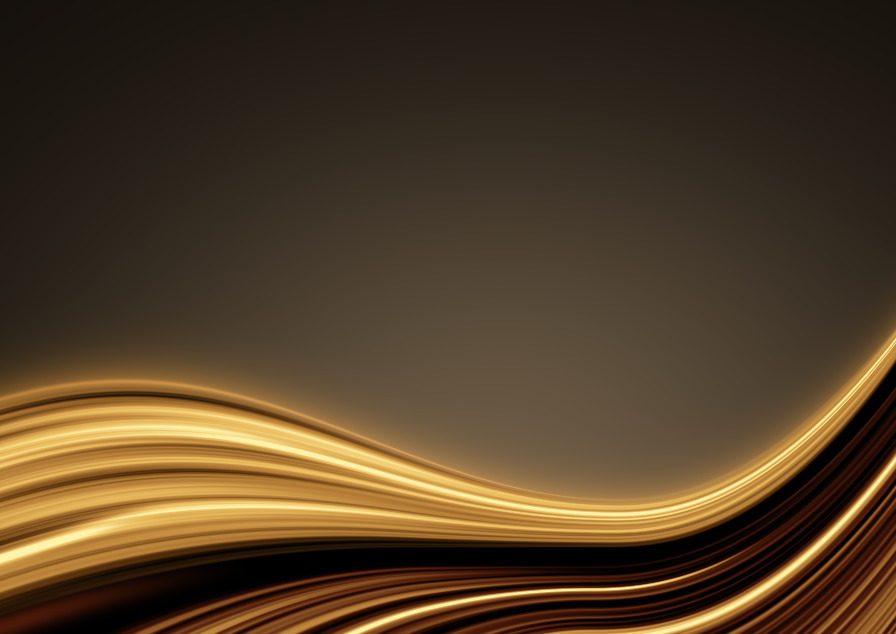
Write a Shadertoy shader that draws this background.

```glsl
// Golden light trails sweeping under a warm, dim backdrop.
// Each bundle has its own cross coordinate between two smooth curves;
// stretched gradient noise and a few soft strands light it through a gold ramp.

#define GLOW_CENTER vec2(0.56, 0.26)
#define GLOW_FALLOFF 3.15
#define HALO_HEIGHT 0.032
#define MAIN_FREQ 9.0
#define LOWER_FREQ 11.0
#define STREAK_CONTRAST 0.62

const vec3 BACK_DARK = vec3(0.065, 0.050, 0.035);
const vec3 BACK_WARM = vec3(0.410, 0.345, 0.265);
const vec3 HALO = vec3(0.46, 0.29, 0.07);
const vec3 BRONZE = vec3(0.36, 0.20, 0.05);
const vec3 EMBER = vec3(0.30, 0.10, 0.03);
const vec3 GOLD = vec3(0.74, 0.52, 0.23);
const vec3 PALE_GOLD = vec3(0.92, 0.74, 0.37);
const vec3 CREAM = vec3(1.00, 0.95, 0.67);

vec2 hashGradient(vec2 cell) {
    vec3 h = fract(cell.xyx * vec3(0.1031, 0.1030, 0.0973));
    h += dot(h, h.yzx + 33.33);
    return fract((h.xx + h.yz) * h.zy) * 2.0 - 1.0;
}

float gradientNoise(vec2 p) {
    vec2 i = floor(p), f = fract(p);
    vec2 u = f * f * f * (f * (f * 6.0 - 15.0) + 10.0);
    vec2 e = vec2(0.0, 1.0);
    float low = mix(dot(hashGradient(i), f),
                    dot(hashGradient(i + e.yx), f - e.yx), u.x);
    float high = mix(dot(hashGradient(i + e.xy), f - e.xy),
                     dot(hashGradient(i + e.yy), f - e.yy), u.x);
    return mix(low, high, u.y);
}

// Fine lines along x; octaves too thin for the canvas fade out.
float streaks(float x, float across, float freq) {
    float footprint = fwidth(across), sum = 0.0, amp = 1.0;
    for (int i = 0; i < 4; i++) {
        float visible = 1.0 - smoothstep(0.25, 0.8, freq * footprint);
        vec2 q = vec2(x * 1.3 + 7.3 * float(i), across * freq + 19.7);
        sum += amp * visible * gradientNoise(q);
        freq *= 2.1;
        amp *= 0.78;
    }
    return sum;
}

float strand(float across, float center, float width) {
    float d = (across - center) / width;
    return exp(-d * d);
}

// Flat middle, sagging to the left and lifting to the right.
float sweep(float x, float crest, float sag, float sagStart, float lift, float liftStart) {
    float left = max(sagStart - x, 0.0);
    float right = max(x - liftStart, 0.0);
    return crest - sag * left * left + lift * pow(right, 2.22);
}

float upperEdge(float x) {
    float wave = 0.305 + 0.0935 * cos(3.14159 * (x - 0.14) / 0.55);
    return wave + 2.34 * pow(max(x - 0.69, 0.0), 2.3);
}

vec3 goldRamp(float light, vec3 shade) {
    vec3 c = shade * smoothstep(0.0, 0.3, light);
    c = mix(c, GOLD, smoothstep(0.22, 0.56, light));
    c = mix(c, PALE_GOLD, smoothstep(0.52, 0.80, light));
    return mix(c, CREAM, smoothstep(0.76, 1.05, light));
}

vec3 mainBundle(float x, float v) {
    float light = mix(0.53, 0.46, smoothstep(0.40, 0.65, v));
    light += STREAK_CONTRAST * streaks(x, v, MAIN_FREQ);
    light += 0.20 * strand(v, 0.10, 0.035);
    light += 0.48 * strand(v, 0.25 + 0.06 * smoothstep(0.2, 0.5, x), 0.038);
    light += 0.34 * strand(v, 0.415, 0.022);
    light += 0.45 * strand(v, 0.745 - 0.07 * smoothstep(0.0, 0.2, x), 0.035)
           * (1.0 - smoothstep(0.15, 0.6, x));
    light += 0.10 * smoothstep(0.5, 0.75, x);
    light *= 1.0 - 0.7 * smoothstep(0.78, 1.0, v);
    return goldRamp(light, BRONZE);
}

vec3 lowerBundle(float x, float w) {
    float fine = streaks(x + 4.0, w, LOWER_FREQ);
    float inside = smoothstep(-0.02, 0.03, w);
    float density = mix(0.24, 0.10, smoothstep(0.45, 0.85, x));
    density += 0.22 * strand(w, 0.08, 0.055) * (1.0 - smoothstep(0.4, 0.7, x));
    density += 0.20 * smoothstep(1.2, 1.45, w);
    float light = max(density + 0.5 * fine, 0.0) * inside;
    light += 0.85 * strand(w, 0.33, 0.022) * (1.0 - smoothstep(0.68, 0.88, x));
    light += (0.80 + 0.4 * fine) * strand(w, 1.0, 0.115);
    return goldRamp(light, EMBER);
}

void mainImage(out vec4 fragColor, in vec2 fragCoord) {
    vec2 p = fragCoord / iResolution.xy;
    float top = upperEdge(p.x);
    float bottom = sweep(p.x, 0.137, 0.53, 0.45, 3.65, 0.68);
    float v = (top - p.y) / (top - bottom);

    // Backdrop and the halo over the crest
    vec2 offset = (p - GLOW_CENTER) * vec2(1.1, 1.0);
    vec3 color = mix(BACK_DARK, BACK_WARM, exp(-GLOW_FALLOFF * dot(offset, offset)));
    float halo = exp(-max(p.y - top, 0.0) / HALO_HEIGHT);
    color += HALO * halo * mix(0.85, 0.6, smoothstep(0.1, 0.5, p.x));

    // Lower trails fan out toward the left
    float lowerTop = sweep(p.x, 0.108, 0.88, 0.48, 3.1, 0.66);
    float fan = max(0.66 - p.x, 0.0);
    float w = (lowerTop - p.y) / (0.115 + 2.7 * fan * fan);
    vec3 lower = lowerBundle(p.x, w);
    lower += EMBER * strand(v, 1.06, 0.06) * (1.0 - smoothstep(0.0, 0.3, p.x));

    // Main bundle over both, with a thin outline on its crest
    float soft = smoothstep(0.5, 0.75, p.x);
    float crest = smoothstep(-0.08 * soft, mix(0.085, 0.2, soft), v);
    color = mix(color, mainBundle(p.x, v), crest);
    color += 0.22 * GOLD * strand(v, 0.0, 0.012) * (1.0 - soft);
    float edge = max(fwidth(v), 0.012);
    color = mix(color, lower, smoothstep(1.0 - edge, 1.0 + edge, v));

    fragColor = vec4(clamp(color, 0.0, 1.0), 1.0);
}
```
